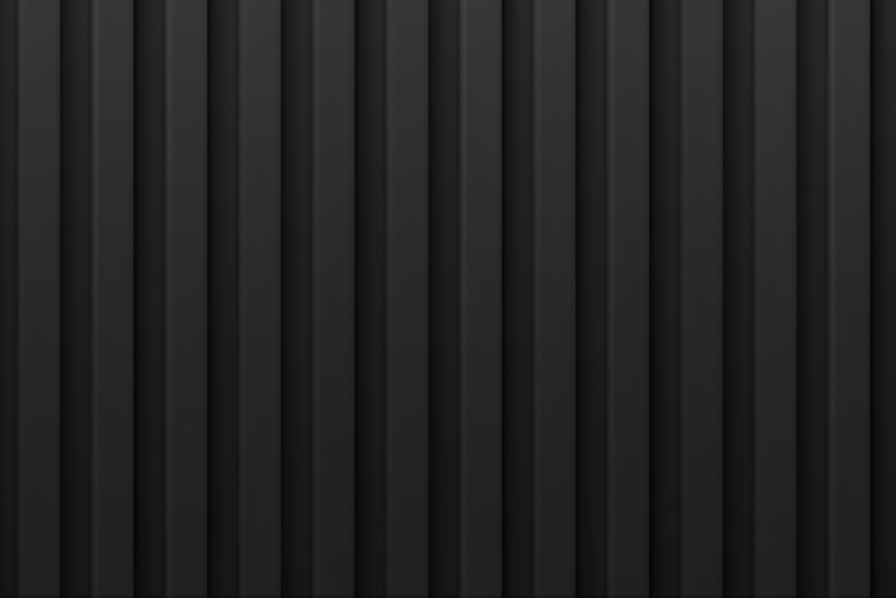
A Shadertoy shader for this texture:

```glsl
// Dark ribbed metal cladding: raised vertical slats with shaded grooves between them.

const float PERIOD = 0.0822;      // slat spacing, in canvas widths
const float FIRST_EDGE = 0.0195;  // left edge of the first whole slat
const float SLAT_WIDTH = 0.575;   // raised share of one period

float hash(vec2 p) {
    return fract(sin(dot(p, vec2(127.1, 311.7))) * 43758.5453);
}

float noise(vec2 p) {
    vec2 cell = floor(p);
    vec2 f = fract(p);
    f = f * f * (3.0 - 2.0 * f);
    float low = mix(hash(cell), hash(cell + vec2(1.0, 0.0)), f.x);
    float high = mix(hash(cell + vec2(0.0, 1.0)), hash(cell + vec2(1.0, 1.0)), f.x);
    return mix(low, high, f.y);
}

// Soft line centred on c with half-width w
float softLine(float x, float c, float w) {
    float d = (x - c) / w;
    return exp(-d * d);
}

// Brightness of the flat slat face, lit from the top
float slatShade(float x, float height, float seed) {
    float face = mix(0.128, 0.215, pow(height, 1.5));
    float bevel = 1.0 - 0.14 * (1.0 - smoothstep(0.0, 0.07, x));
    float rim = softLine(x, 0.07, 0.035) * mix(0.04, 0.2, seed);
    float farSide = 1.0 - 0.12 * smoothstep(SLAT_WIDTH - 0.09, SLAT_WIDTH, x);
    return face * (bevel + rim) * farSide;
}

// Brightness of the groove: shadow beside the slat, lifting to the next one
float grooveShade(float x, float height, float seed) {
    float t = (x - SLAT_WIDTH) / (1.0 - SLAT_WIDTH);
    float base = mix(0.080, 0.138, pow(height, 1.4));
    float lift = mix(0.68, 1.12, smoothstep(0.0, 0.75, t));
    float crease = softLine(t, 0.05, 0.09) * mix(0.1, 0.4, seed);
    float nextEdge = softLine(t, 0.95, 0.07) * 0.16;
    return base * (lift - crease - nextEdge);
}

void mainImage(out vec4 fragColor, in vec2 fragCoord) {
    vec2 uv = fragCoord / iResolution.xy;
    float u = (uv.x - FIRST_EDGE) / PERIOD;
    float slat = floor(u);
    float x = fract(u);
    float seed = hash(vec2(slat, 3.0));

    // Slat coverage with smoothed edges on both sides
    float blur = max(0.012, 0.75 / (iResolution.x * PERIOD));
    float dist = abs(x - 0.5 * SLAT_WIDTH) - 0.5 * SLAT_WIDTH;
    float raised = 1.0 - smoothstep(-blur, blur, dist);
    float shade = mix(grooveShade(x, uv.y, seed), slatShade(x, uv.y, seed), raised);

    // Slight tone change per slat, fine vertical streaks and faint blotches
    shade *= 1.0 + 0.05 * (hash(vec2(slat, 8.0)) - 0.5);
    float streaks = noise(vec2(uv.x * 190.0, uv.y * 5.0)) - 0.5;
    float blotches = noise(uv * vec2(48.0, 32.0)) - 0.5;
    shade += 0.008 * streaks * mix(1.0, 0.4, raised) + 0.005 * blotches;

    // Thin dark line along the bottom
    shade *= mix(0.75, 1.0, smoothstep(0.0, 0.007, uv.y));
    fragColor = vec4(vec3(shade), 1.0);
}
```
